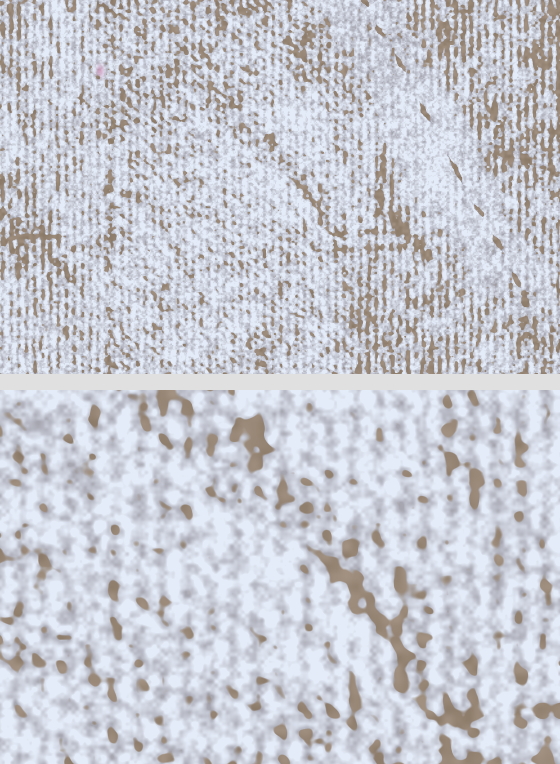
Top: the whole. Bottom: its middle third, enlarged.
A Shadertoy shader for this texture:

```glsl
// Worn white paint on corrugated brown card: a paint height field is summed from
// vertical flutes, brushed grain and broad patches, and bare card shows where it
// falls below zero. A pale diagonal fold with torn dashes crosses the right side.
#define FLUTES 47.0        // corrugations per canvas height
#define PAINT_LEVEL 0.185  // mean paint height, raises the white share
#define GRAIN_AMOUNT 1.25
#define PATCH_AMOUNT 0.62
#define EDGE_SOFTNESS 0.07
#define BARE_DARK vec3(0.52, 0.45, 0.38)
#define BARE_LIGHT vec3(0.66, 0.595, 0.53)
#define PAINT_THIN vec3(0.65, 0.65, 0.69)
#define PAINT_THICK vec3(0.895, 0.925, 0.975)
#define STAIN vec3(0.80, 0.55, 0.70)

float hash(vec2 cell) {
    uvec2 q = uvec2(ivec2(cell)) * uvec2(1597334673u, 3812015801u);
    uint h = (q.x ^ q.y) * 1597334673u;
    h = (h ^ (h >> 15)) * 2246822519u;
    h ^= h >> 13;
    return float(h >> 8) / 16777216.0;
}

float noise(vec2 p) {
    vec2 i = floor(p), f = fract(p);
    f = f * f * (3.0 - 2.0 * f);
    return mix(mix(hash(i), hash(i + vec2(1, 0)), f.x),
               mix(hash(i + vec2(0, 1)), hash(i + vec2(1, 1)), f.x), f.y);
}

float fbm(vec2 p) {
    float sum = 0.0, amp = 0.55;
    for (int i = 0; i < 4; i++) {
        sum += amp * noise(p);
        p = p * 2.1 + 17.3;
        amp *= 0.55;
    }
    return sum / 1.11;
}

float blob(vec2 p, vec2 centre, vec2 radius) {
    vec2 d = (p - centre) / radius;
    return exp(-dot(d, d));
}

// Soft worn line from a to b, broken up later by the grain
float scratch(vec2 p, vec2 a, vec2 b, float width) {
    vec2 ab = b - a;
    float along = clamp(dot(p - a, ab) / dot(ab, ab), 0.0, 1.0);
    float d = length(p - a - ab * along) + 0.012 * (noise(p * 55.0) - 0.5);
    return 1.0 - smoothstep(0.0, width, d);
}

// Broad thick and thin regions
float regions(vec2 p) {
    float r = PATCH_AMOUNT * (fbm(p * 6.0 + 3.0) - 0.5);
    r += 0.22 * blob(p, vec2(0.76, 0.70), vec2(0.11, 0.08));
    r += 0.04 * blob(p, vec2(0.62, 0.36), vec2(0.25, 0.22));
    r -= 0.15 * blob(p, vec2(1.22, 0.95), vec2(0.17, 0.15));
    r -= 0.14 * blob(p, vec2(0.38, 0.71), vec2(0.07, 0.06));
    r -= 0.10 * blob(p, vec2(0.96, 0.18), vec2(0.08, 0.14));
    r -= 0.12 * blob(p, vec2(0.68, 0.05), vec2(0.10, 0.07));
    r -= 0.07 * smoothstep(1.37, 1.45, p.x);
    return r;
}

void mainImage(out vec4 fragColor, in vec2 fragCoord) {
    vec2 p = fragCoord / iResolution.y;
    p.x *= 1.5 * iResolution.y / iResolution.x;

    // Grain runs upright at the sides and slants in the middle
    float upright = 1.0 - smoothstep(0.12, 0.35, p.x) + smoothstep(0.85, 1.05, p.x);
    vec2 slanted = vec2(0.77 * p.x - 0.64 * p.y, 0.64 * p.x + 0.77 * p.y);
    float brushed = noise(slanted * vec2(52.0, 112.0));
    float combed = noise(p * vec2(95.0, 42.0) + 40.0);
    float grain = 0.6 * mix(brushed, combed, 0.85 * upright) + 0.4 * noise(p * 130.0);

    // Flutes of the card, slightly wavy
    float wave = 0.7 * noise(p * vec2(9.0, 14.0)) + 1.2 * noise(p * 60.0);
    float flute = cos(6.2832 * FLUTES * p.x + wave);

    // Fold: a pale band with a dashed tear along its crease
    float foldX = 0.977 + 0.545 * (1.0 - p.y) + 0.012 * (noise(p * 12.0) - 0.5);
    float fold = (p.x - foldX) * 0.878 + 0.006 * (noise(p * 70.0) - 0.5);
    float band = smoothstep(-0.15, -0.07, fold) * (1.0 - smoothstep(0.04, 0.10, fold));
    band *= smoothstep(0.08, 0.30, p.y);
    float dash = abs(fract(p.y * 9.0 + 0.8 * noise(vec2(p.y * 6.0, 2.0))) - 0.5);
    float tearWidth = 0.010 * (1.0 - smoothstep(0.06, 0.30, dash)) * step(0.18, p.y);
    float tear = 1.0 - smoothstep(-0.003, 0.003, abs(fold) - tearWidth + 0.003);

    // Paint height
    float paint = PAINT_LEVEL + GRAIN_AMOUNT * (grain - 0.5) + regions(p);
    paint += mix(0.13, 0.18, upright) * flute * (1.0 - 0.6 * band);
    paint += 0.30 * band;
    float wear = scratch(p, vec2(0.293, 0.00), vec2(0.297, 0.66), 0.010);
    wear += scratch(p, vec2(1.402, 0.00), vec2(1.402, 0.22), 0.012);
    wear += scratch(p, vec2(1.02, 0.43), vec2(1.02, 0.58), 0.014);
    wear += scratch(p, vec2(0.04, 0.365), vec2(0.17, 0.367), 0.010);
    wear += scratch(p, vec2(0.89, 0.375), vec2(1.06, 0.38), 0.014);
    wear += scratch(p, vec2(0.90, 0.335), vec2(1.08, 0.34), 0.014);
    wear += scratch(p, vec2(0.72, 0.63), vec2(0.87, 0.42), 0.026);
    wear += scratch(p, vec2(1.05, 0.42), vec2(1.15, 0.32), 0.022);
    paint -= 0.42 * wear + 0.9 * tear;

    // Colour: thin paint is grey, thick paint is bluish white
    float speckle = 0.6 * noise(p * 150.0 + 9.0) + 0.4 * noise(p * 290.0);
    float body = 0.36 + 1.0 * paint + 1.15 * (speckle - 0.5) + 0.08 * flute;
    body -= 0.14 * band;
    vec3 coat = mix(PAINT_THIN, PAINT_THICK, clamp(body, 0.0, 1.0));
    coat = mix(coat, STAIN, 0.7 * blob(p, vec2(0.268, 0.81), vec2(0.010, 0.016)));
    vec3 card = mix(BARE_DARK, BARE_LIGHT, 0.6 * noise(p * 110.0) + 0.4 * fbm(p * 7.0));
    float edge = max(EDGE_SOFTNESS, 0.5 * fwidth(paint));
    fragColor = vec4(mix(card, coat, smoothstep(-edge, edge, paint)), 1.0);
}
```
